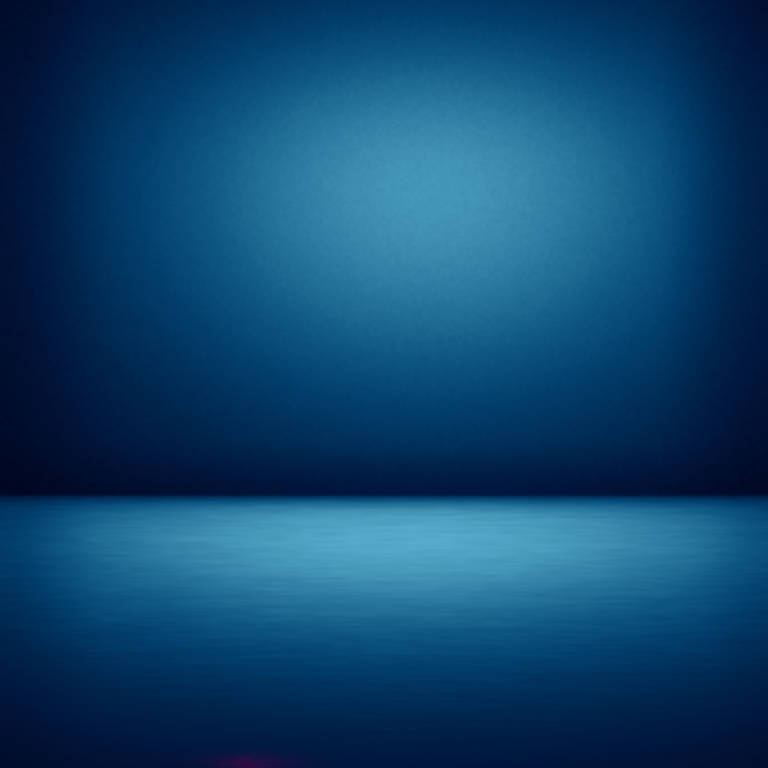
Reproduce this background procedurally as a three.js fragment shader.

```glsl
// Draws an empty blue studio: a softly lit wall above a glossy brushed floor.
varying vec2 vUv;

float hash(vec2 p) {
  vec3 q = fract(vec3(p.xyx) * 0.1031);
  q += dot(q, q.yzx + 33.33);
  return fract((q.x + q.y) * q.z);
}

float noise(vec2 p) {
  vec2 cell = floor(p);
  vec2 f = fract(p);
  f = f * f * (3.0 - 2.0 * f);
  return mix(mix(hash(cell), hash(cell + vec2(1.0, 0.0)), f.x),
             mix(hash(cell + vec2(0.0, 1.0)), hash(cell + 1.0), f.x), f.y);
}

// Maps a light level from 0 (near black) to 7 (pale cyan) to a colour.
vec3 blueRamp(float level) {
  vec3 color = mix(vec3(0.0, 0.02, 0.12), vec3(0.005, 0.09, 0.24), clamp(level, 0.0, 1.0));
  color = mix(color, vec3(0.0, 0.17, 0.33), clamp(level - 1.0, 0.0, 1.0));
  color = mix(color, vec3(0.01, 0.25, 0.43), clamp(level - 2.0, 0.0, 1.0));
  color = mix(color, vec3(0.06, 0.35, 0.52), clamp(level - 3.0, 0.0, 1.0));
  color = mix(color, vec3(0.16, 0.47, 0.62), clamp(level - 4.0, 0.0, 1.0));
  color = mix(color, vec3(0.28, 0.60, 0.73), clamp(level - 5.0, 0.0, 1.0));
  return mix(color, vec3(0.38, 0.71, 0.84), clamp(level - 6.0, 0.0, 1.0));
}

// Wall: a wide glow that fades toward the sides and the horizon.
float wallLight(vec2 p, float horizon) {
  vec2 d = p - vec2(0.56, 0.755);
  d /= vec2(0.46, d.y > 0.0 ? 0.27 : 0.345);
  float sides = mix(0.58, 1.0, smoothstep(0.0, 0.16, min(p.x, 1.0 - p.x)));
  float base = mix(0.62, 1.0, smoothstep(0.0, 0.08, p.y - horizon));
  float grain = noise(p * 330.0) + noise(p * 170.0 + 41.0) - 1.0;
  return 5.9 * exp(-dot(d, d)) * sides * base + 0.12 * grain;
}

// Floor: a bright band below the horizon with fine horizontal streaks.
float floorLight(vec2 p, float horizon) {
  float across = (p.x - 0.53) / 0.68;
  float down = max(0.297 - p.y, 0.0) / 0.19;
  float rise = 1.0 - 0.75 * exp(-max(horizon - p.y, 0.0) / 0.012);
  float sides = mix(0.78, 1.0, smoothstep(0.0, 0.14, p.x));
  sides *= mix(0.9, 1.0, smoothstep(0.0, 0.1, 1.0 - p.x));
  float streaks = noise(p * vec2(14.0, 300.0)) + noise(p * vec2(50.0, 380.0) + 17.0) - 1.0;
  float light = 6.6 * exp(-across * across - pow(down, 1.5)) * rise * sides;
  return light + 0.2 * streaks * smoothstep(0.0, 3.0, light);
}

void main() {
  float horizon = 0.355;
  float wallMask = smoothstep(horizon - 0.002, horizon + 0.003, vUv.y);
  float level = mix(floorLight(vUv, horizon), wallLight(vUv, horizon), wallMask);
  vec3 color = blueRamp(level);

  // Faint violet smudge along the bottom edge.
  vec2 smudge = (vUv - vec2(0.325, 0.006)) / vec2(0.055, 0.011);
  float smudgeGrain = 0.6 + 0.8 * noise(vUv * vec2(90.0, 300.0));
  color += vec3(0.15, -0.03, 0.03) * exp(-dot(smudge, smudge)) * smudgeGrain;

  gl_FragColor = vec4(clamp(color, 0.0, 1.0), 1.0);
}
```
